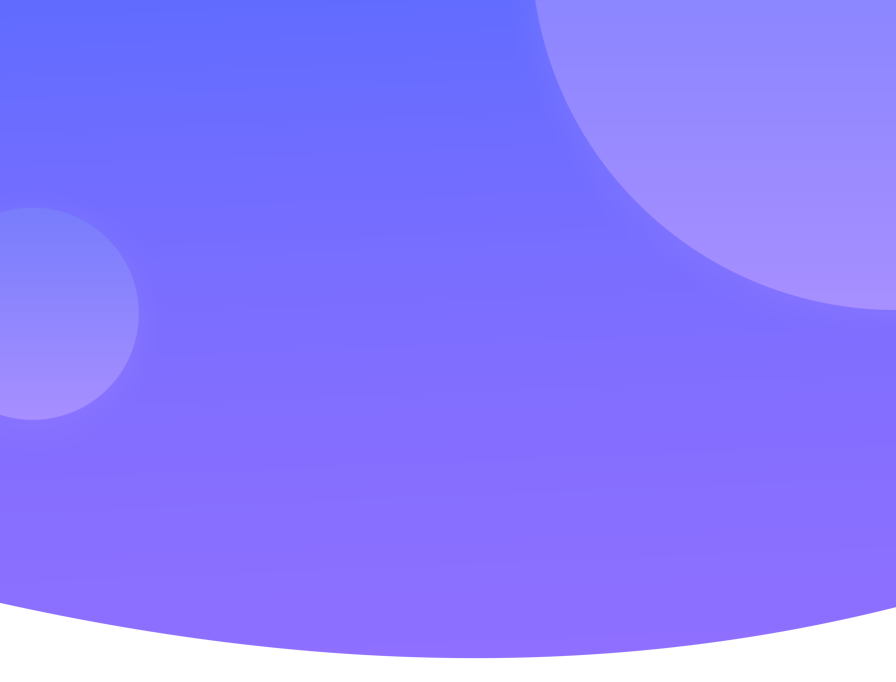
Reproduce this background procedurally as a WebGL 2 fragment shader.

```glsl
#version 300 es
precision highp float;

uniform vec2 u_resolution;
out vec4 fragColor;

// Lengths are in canvas heights
const vec3 SKY_TOP = vec3(0.382, 0.424, 1.0);
const vec3 SKY_BOTTOM = vec3(0.557, 0.435, 1.0);
const vec3 PAPER = vec3(1.0);
const float SKY_TILT = 0.04;
const float SKY_EASE = 0.51;

const vec3 DISC_BOTTOM = vec3(0.655, 0.561, 1.0);
const vec3 LARGE_TOP = vec3(0.40, 0.476, 1.0);
const vec3 SMALL_TOP = vec3(0.47, 0.488, 0.988);
const vec3 LARGE_DISC = vec3(1.3128, 1.0795, 0.534); // center, radius
const vec3 SMALL_DISC = vec3(0.0479, 0.540, 0.1556);

const vec2 GLOW_OFFSET = vec2(0.0, -0.010);
const float GLOW_WIDTH = 0.045;
const float GLOW_STRENGTH = 0.22;

const vec2 CURVE_LOW = vec2(0.697, 0.035);
const float CURVE_BEND = 0.1825;
const float CURVE_SKEW = 0.0226;

// Coverage of the region where distance is negative
float coverage(float dist, float pixel) {
  return 1.0 - smoothstep(-0.75 * pixel, 0.75 * pixel, dist);
}

vec3 skyColor(vec2 p, float centerX) {
  float depth = 1.0 - p.y + SKY_TILT * (p.x - centerX);
  float t = clamp(depth / (1.0 - CURVE_LOW.y), 0.0, 1.0);
  float eased = t * (1.0 + SKY_EASE * (1.0 - t));
  return mix(SKY_TOP, SKY_BOTTOM, eased);
}

// Soft glow below a disc, then the disc with a vertical gradient
vec3 addDisc(vec3 base, vec2 p, vec3 disc, vec3 topColor, float pixel) {
  float glowDist = length(p - disc.xy - GLOW_OFFSET) - disc.z;
  float glow = 1.0 - smoothstep(-GLOW_WIDTH, GLOW_WIDTH, glowDist);
  vec3 color = mix(base, DISC_BOTTOM, GLOW_STRENGTH * glow);

  float t = clamp(0.5 - 0.5 * (p.y - disc.y) / disc.z, 0.0, 1.0);
  vec3 fill = mix(topColor, DISC_BOTTOM, t);
  return mix(color, fill, coverage(length(p - disc.xy) - disc.z, pixel));
}

// Signed distance to the curved lower edge, negative below it
float lowerEdge(vec2 p) {
  float x = p.x - CURVE_LOW.x;
  float edge = CURVE_LOW.y + x * x * (CURVE_BEND + CURVE_SKEW * x);
  float slope = x * (2.0 * CURVE_BEND + 3.0 * CURVE_SKEW * x);
  return (p.y - edge) / sqrt(1.0 + slope * slope);
}

void main() {
  vec2 p = gl_FragCoord.xy / u_resolution.y;
  float pixel = 1.0 / u_resolution.y;
  float centerX = 0.5 * u_resolution.x / u_resolution.y;

  vec3 color = skyColor(p, centerX);
  color = addDisc(color, p, LARGE_DISC, LARGE_TOP, pixel);
  color = addDisc(color, p, SMALL_DISC, SMALL_TOP, pixel);
  color = mix(color, PAPER, coverage(lowerEdge(p), pixel));

  fragColor = vec4(color, 1.0);
}
```
